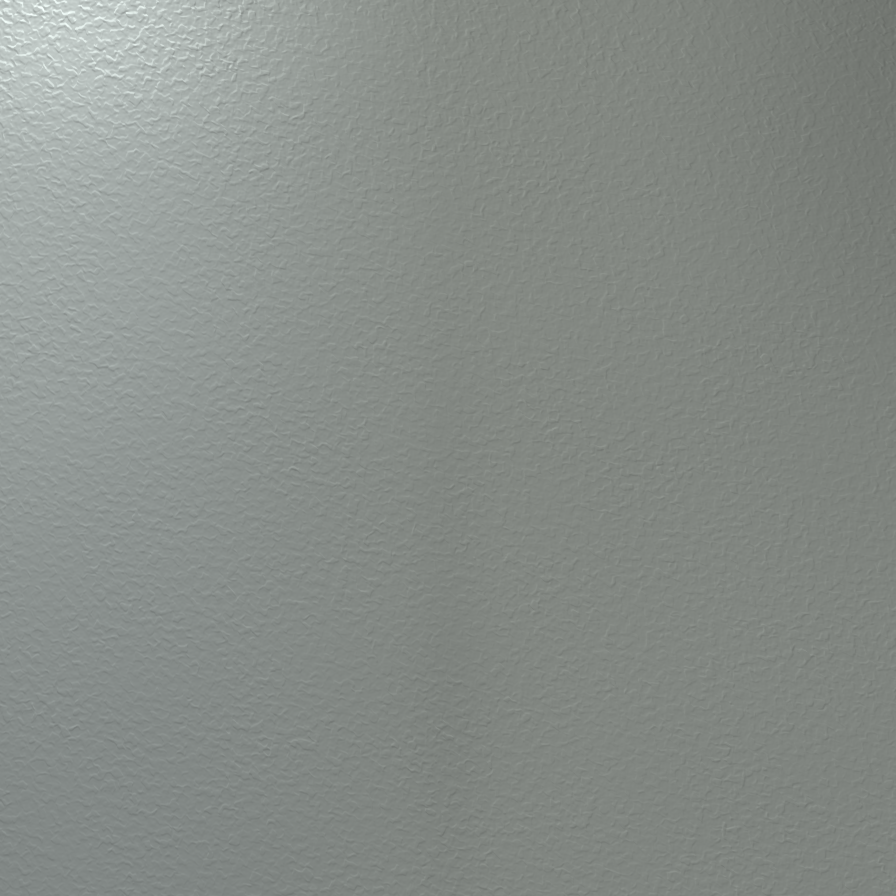
A WebGL 1 fragment shader for this texture:

```glsl
precision highp float;
// Grey-green painted wall with a fine orange-peel relief, lit from the upper left.

uniform vec2 u_resolution;

vec2 randomGradient(vec2 cell) {
  vec2 q = fract(cell * vec2(0.1031, 0.1137));
  q += dot(q, q.yx + 33.33);
  float angle = 6.2832 * fract((q.x + q.y) * q.x * 7.31);
  return vec2(cos(angle), sin(angle));
}

float gradientNoise(vec2 p) {
  vec2 i = floor(p);
  vec2 f = p - i;
  vec2 u = f * f * f * (f * (f * 6.0 - 15.0) + 10.0);
  float a = dot(randomGradient(i), f);
  float b = dot(randomGradient(i + vec2(1.0, 0.0)), f - vec2(1.0, 0.0));
  float c = dot(randomGradient(i + vec2(0.0, 1.0)), f - vec2(0.0, 1.0));
  float d = dot(randomGradient(i + 1.0), f - 1.0);
  return mix(mix(a, b, u.x), mix(c, d, u.x), u.y);
}

// Small flattened flakes with ragged, broken rims over finer bumps
float paintHeight(vec2 p) {
  vec2 warp = vec2(gradientNoise(p * 130.0 + 11.0), gradientNoise(p * 130.0 + 47.0));
  vec2 q = mat2(0.96, 0.28, -0.28, 0.96) * p * vec2(92.0, 122.0) + 0.5 * warp;
  float n = gradientNoise(q + 5.0) + 0.5 * gradientNoise(q * 1.9 + 71.0);
  float rimStrength = 0.5 + 0.6 * gradientNoise(p * 45.0 + 83.0);
  float flakes = smoothstep(-0.1, 0.34, n);
  return rimStrength * flakes + 0.6 * n + 0.35 * gradientNoise(p * 240.0 + 23.0);
}

// Gaussian pool of light
float glow(vec2 p, vec2 center, vec2 size) {
  vec2 d = (p - center) / size;
  return exp(-dot(d, d));
}

void main() {
  vec2 uv = gl_FragCoord.xy / u_resolution;

  // Broad lighting: wide wash, hot corner, dim upper right and faint vertical seam
  float hotspot = glow(uv, vec2(0.07, 1.0), vec2(0.23, 0.14));
  float wash = glow(uv, vec2(0.0, 0.95), vec2(0.38, 0.58));
  float light = 0.517 + 0.165 * wash + 0.13 * hotspot;
  light += 0.01 * glow(uv, vec2(0.7, 0.45), vec2(0.2, 0.5));
  light -= 0.012 * glow(uv, vec2(0.5, 0.3), vec2(0.04, 0.5));
  light -= 0.06 * smoothstep(0.7, 1.05, uv.x) * smoothstep(0.3, 1.1, uv.y);
  light += 0.006 * gradientNoise(uv * 5.0);

  // Relief: slopes that face the lamp brighten, the others darken
  vec2 toLamp = normalize(vec2(0.1, 1.2) - uv);
  float slope = paintHeight(uv) - paintHeight(uv + toLamp * 0.002);
  float patchiness = 1.0 + 0.5 * gradientNoise(uv * 9.0 + 31.0);
  float strength = 0.041 + 0.028 * wash + 0.08 * hotspot;
  light += slope * strength * patchiness;

  // Glossy glints on the steepest lit slopes near the lamp
  light += 0.06 * hotspot * smoothstep(0.1, 0.45, slope);

  // Cool paint on the lit side, warmer green on the right
  vec3 coolTint = vec3(0.955, 1.0, 0.985);
  vec3 warmTint = vec3(0.965, 1.0, 0.955);
  float warmth = smoothstep(0.1, 0.6, uv.x) * (0.7 + 0.3 * uv.y);
  gl_FragColor = vec4(light * mix(coolTint, warmTint, warmth), 1.0);
}
```
